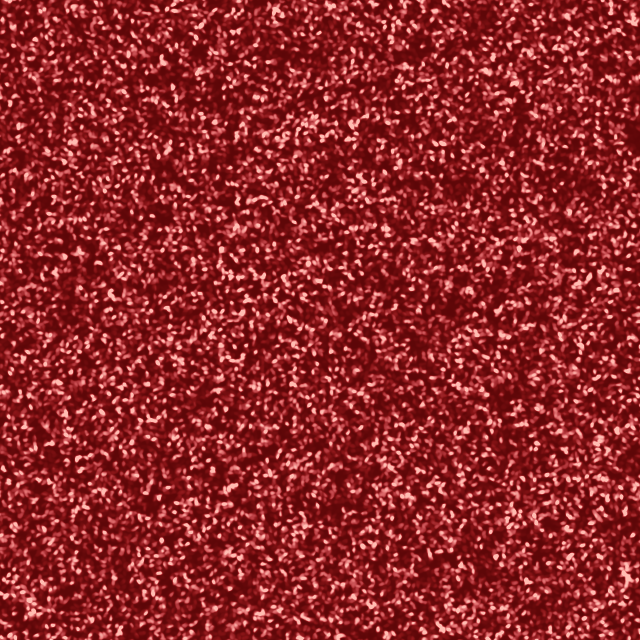
A Shadertoy shader for this texture:

```glsl
#define GRAINS 162.0
#define EDGE_HARDNESS 4.8
#define STRETCH 1.25
#define SPARKLE_GAIN 1.8
#define SPARKLE_RARITY 3.4
#define GAP_SHADE 0.18
#define PATCHINESS 0.09
#define SHADOW_RED vec3(0.365, 0.025, 0.03)
#define DEEP_RED vec3(0.54, 0.08, 0.09)
#define MID_RED vec3(0.73, 0.24, 0.26)
#define ROSE vec3(0.89, 0.45, 0.45)
#define GLINT vec3(1.0, 0.74, 0.7)

vec4 hash4(vec2 cell) {
    vec4 p = fract(cell.xyxy * vec4(0.1031, 0.1030, 0.0973, 0.1099));
    p += dot(p, p.wzxy + 33.33);
    return fract((p.xxyz + p.yzzw) * p.zywx);
}

// Soft cellular noise: stretched flakes at random angles, dimmed in the gaps
float flakeShine(vec2 p) {
    vec2 home = floor(p);
    float shine = 0.0, total = GAP_SHADE;
    for (int y = -2; y <= 2; y++) {
        for (int x = -2; x <= 2; x++) {
            vec2 cell = home + vec2(x, y);
            vec4 rnd = hash4(cell + 17.0);
            vec2 offset = p - cell - rnd.xy;
            float angle = rnd.z * 3.14159;
            vec2 axis = vec2(cos(angle), sin(angle));
            vec2 local = vec2(dot(offset, axis) / STRETCH,
                              dot(offset, vec2(-axis.y, axis.x)) * STRETCH);
            float weight = exp(-EDGE_HARDNESS * dot(local, local));
            shine += weight * SPARKLE_GAIN * pow(rnd.w, SPARKLE_RARITY);
            total += weight;
        }
    }
    return shine / total;
}

// Broad, uneven lighting from layered sines
float patches(vec2 uv) {
    float broad = sin(uv.x * 7.0 + 2.0 * sin(uv.y * 5.0 + 1.0));
    float medium = sin(uv.y * 17.0 + 2.0 * sin(uv.x * 13.0));
    float fine = sin(uv.x * 37.0 + 2.5 * sin(uv.y * 29.0 + 2.0));
    return 0.4 * broad + 0.35 * medium + 0.25 * fine;
}

vec3 glitterRamp(float shine) {
    vec3 color = mix(SHADOW_RED, DEEP_RED, clamp(shine / 0.25, 0.0, 1.0));
    color = mix(color, MID_RED, clamp((shine - 0.25) / 0.25, 0.0, 1.0));
    color = mix(color, ROSE, clamp((shine - 0.5) / 0.25, 0.0, 1.0));
    return mix(color, GLINT, clamp((shine - 0.75) / 0.3, 0.0, 1.0));
}

void mainImage(out vec4 fragColor, in vec2 fragCoord) {
    vec2 uv = fragCoord / iResolution.y;
    float lighting = 1.0 + PATCHINESS * patches(uv);
    float shine = flakeShine(uv * GRAINS) * lighting;
    fragColor = vec4(glitterRamp(shine), 1.0);
}
```
